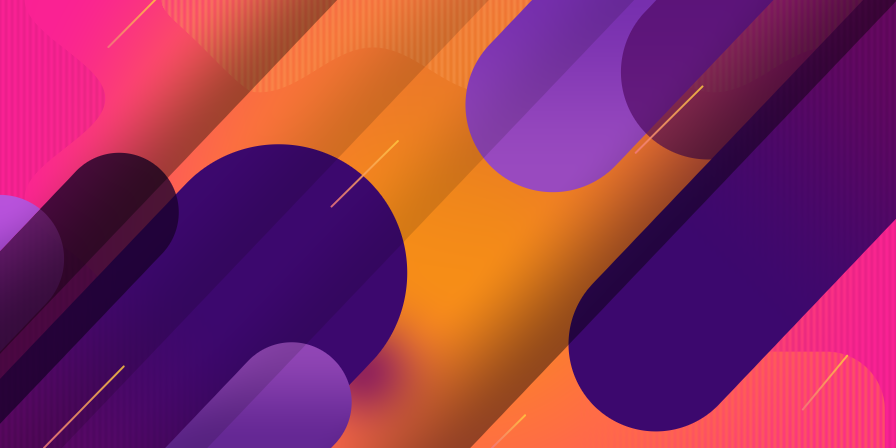
Write a Shadertoy shader that draws this background.

```glsl
const float TAU = 6.2831853;
const vec2 ALONG = vec2(0.690, 0.724);   // direction of every pill
const vec2 ACROSS = vec2(0.724, -0.690); // direction across the folds

const vec3 ORANGE = vec3(0.98, 0.57, 0.08);
const vec3 SALMON = vec3(1.00, 0.42, 0.28);
const vec3 PINK = vec3(0.98, 0.13, 0.58);
const vec3 PEACH = vec3(0.98, 0.62, 0.34);
const vec3 INDIGO = vec3(0.235, 0.03, 0.43);
const vec3 PLUM = vec3(0.40, 0.03, 0.38);
const vec3 VIOLET = vec3(0.60, 0.29, 0.75);
const vec3 GRAPE = vec3(0.46, 0.18, 0.68);
const vec3 HAZE = vec3(0.30, 0.02, 0.36);
const vec3 INK = vec3(0.10, 0.00, 0.17);
const vec3 GOLD = vec3(1.00, 0.78, 0.25);
const vec3 ROSE = vec3(0.95, 0.48, 0.48);

const float STRIPES = 74.0;
const float STREAK_WIDTH = 0.0022;

// Fold position, shadow strength and shadow width
const vec3 FOLDS[4] = vec3[4](
    vec3(-0.145, 0.36, 0.22), vec3(0.100, 0.14, 0.20),
    vec3(0.335, 0.13, 0.18), vec3(0.760, 0.42, 0.27));

// Streak ends: lower xy, upper xy
const vec4 STREAKS[6] = vec4[6](
    vec4(0.242, 0.895, 0.348, 1.002), vec4(0.740, 0.539, 0.888, 0.685),
    vec4(1.419, 0.659, 1.568, 0.807), vec4(0.098, 0.000, 0.276, 0.182),
    vec4(1.792, 0.086, 1.891, 0.206), vec4(1.098, 0.000, 1.172, 0.073));

float cover(float d) {
    return clamp(0.5 - d * iResolution.y, 0.0, 1.0);
}

// Round cap with an endless body; heading is +1 up-right or -1 down-left
float pill(vec2 p, vec2 cap, float radius, float heading) {
    vec2 q = p - cap;
    vec2 dir = ALONG * heading;
    return length(q - dir * max(dot(q, dir), 0.0)) - radius;
}

float segment(vec2 p, vec2 a, vec2 b, out float t) {
    vec2 ab = b - a;
    t = clamp(dot(p - a, ab) / dot(ab, ab), 0.0, 1.0);
    return length(p - a - ab * t);
}

float roundBox(vec2 p, vec2 halfSize, float radius) {
    vec2 q = abs(p) - halfSize + radius;
    return length(max(q, 0.0)) + min(max(q.x, q.y), 0.0) - radius;
}

vec3 backdrop(vec2 p) {
    float r = length(p - vec2(1.0, 0.48));
    vec3 col = mix(ORANGE, SALMON, smoothstep(0.08, 0.60, r));
    col = mix(col, PINK, smoothstep(0.48, 1.02, r));
    // Keep the upper middle warm
    vec2 w = (p - vec2(1.15, 0.80)) / vec2(0.48, 0.35);
    return mix(col, vec3(0.89, 0.47, 0.14), 0.75 * exp(-dot(w, w)));
}

vec3 waves(vec3 col, vec2 p, float stripe) {
    // Hanging wave at the top
    float depth = 0.156 - 0.05 * cos(TAU * (p.x - 0.833) / 0.508);
    depth *= sqrt(clamp((p.x - 0.36) / 0.20, 0.0, 1.0));
    col = mix(col, PEACH, cover(1.0 - p.y - depth) * (0.06 + 0.36 * stripe));

    // Pink wave on the left
    float edge = 0.145 + 0.09 * cos(TAU * (p.y - 0.78) / 0.443);
    col = mix(col, PINK * (1.0 - 0.10 * stripe), 0.6 * cover(p.x - edge));

    // Striped corner on the right and the rounded panel below it
    float panel = cover(roundBox(p - vec2(1.635, 0.0), vec2(0.34, 0.215), 0.13));
    float corner = smoothstep(1.65, 1.80, p.x) * cover(p.y - 0.55) * (1.0 - panel);
    col = mix(col, PINK * 0.88, 0.5 * corner * stripe);
    return mix(col, SALMON, panel * (0.20 + 0.40 * stripe));
}

void mainImage(out vec4 fragColor, in vec2 fragCoord) {
    vec2 p = fragCoord / iResolution.y;
    p.x += 1.0 - 0.5 * iResolution.x / iResolution.y;
    float stripe = 0.5 + 0.5 * cos(TAU * STRIPES * p.x);
    vec3 col = waves(backdrop(p), p, stripe);

    // Soft purple glow under the large left pill
    vec2 g = (p - vec2(0.81, 0.17)) / vec2(0.12, 0.11);
    col = mix(col, vec3(0.50, 0.08, 0.38), 0.85 * exp(-dot(g, g)));

    // Large left pill
    vec2 cap = vec2(0.622, 0.391);
    float tail = smoothstep(0.15, 0.75, -dot(p - cap, ALONG));
    vec3 body = mix(INDIGO, PLUM * (0.90 + 0.10 * stripe), 0.8 * tail);
    col = mix(col, body, cover(pill(p, cap, 0.287, -1.0)));

    // Dark glass pill and the violet one crossing it
    float dark = cover(pill(p, vec2(0.266, 0.526), 0.133, -1.0));
    col = mix(col, INK, 0.78 * dark);
    float side = cover(pill(p, vec2(0.0, 0.422), 0.143, -1.0));
    vec3 sideColor = mix(GRAPE, vec3(0.72, 0.32, 0.86), smoothstep(0.25, 0.55, p.y));
    col = mix(col, sideColor, side * mix(1.0, 0.28, dark));

    // Lower violet pill
    vec3 lower = mix(GRAPE * 0.85, VIOLET * 0.95, smoothstep(0.0, 0.24, p.y));
    col = mix(col, lower, cover(pill(p, vec2(0.651, 0.102), 0.134, -1.0)));

    // Upper violet pill, then the maroon haze
    vec3 upper = mix(VIOLET, GRAPE, smoothstep(0.60, 1.05, p.y));
    col = mix(col, upper, cover(pill(p, vec2(1.234, 0.766), 0.195, 1.0)));
    col = mix(col, HAZE, 0.64 * cover(pill(p, vec2(1.581, 0.839), 0.195, 1.0)));

    // Large right pill
    cap = vec2(1.464, 0.232);
    tail = smoothstep(0.20, 0.90, dot(p - cap, ALONG));
    body = mix(INDIGO, PLUM * (0.92 + 0.08 * stripe), tail);
    col = mix(col, body, cover(pill(p, cap, 0.195, 1.0)));

    // Diagonal fold shadows
    float c = dot(p, ACROSS);
    for (int i = 0; i < 4; i++) {
        vec3 f = FOLDS[i];
        float shade = smoothstep(f.x - f.z, f.x, c) * cover(c - f.x);
        col *= 1.0 - f.y * shade;
    }

    // Fine bright streaks
    for (int i = 0; i < 6; i++) {
        float t;
        float d = segment(p, STREAKS[i].xy, STREAKS[i].zw, t) - STREAK_WIDTH;
        col = mix(col, mix(ROSE, GOLD, t), 0.85 * cover(d));
    }
    fragColor = vec4(col, 1.0);
}
```
